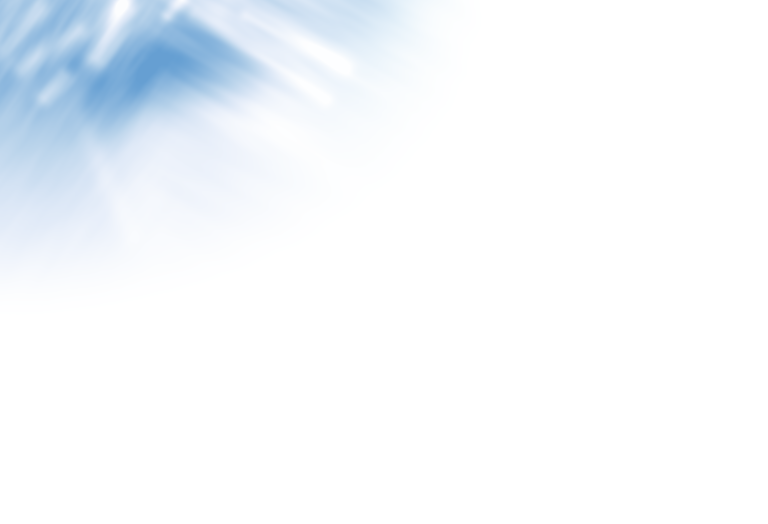
This background is drawn by a Shadertoy shader. Its source:

```glsl
// Soft blue sky glow in the upper left corner, brushed with pale wisps and fading to white.

const vec3 LAVENDER_SHADE = vec3(0.44, 0.31, 0.10);
const vec3 AZURE_SHADE = vec3(0.46, 0.24, 0.09);
const vec3 DEEP_SHADE = vec3(0.48, 0.30, 0.14);

vec2 rotate(vec2 p, float angle) {
    float c = cos(angle), s = sin(angle);
    return vec2(c * p.x + s * p.y, c * p.y - s * p.x);
}

// Random unit gradient for a lattice cell
vec2 gradientAt(vec2 cell) {
    float h = fract(sin(dot(cell, vec2(127.1, 311.7))) * 43758.5);
    return vec2(cos(6.2832 * h), sin(6.2832 * h));
}

float gradientNoise(vec2 p) {
    vec2 i = floor(p), f = fract(p);
    vec2 u = f * f * f * (f * (f * 6.0 - 15.0) + 10.0);
    vec2 e = vec2(0.0, 1.0);
    float low = mix(dot(gradientAt(i), f), dot(gradientAt(i + e.yx), f - e.yx), u.x);
    float high = mix(dot(gradientAt(i + e), f - e), dot(gradientAt(i + e.yy), f - e.yy), u.x);
    return mix(low, high, u.y);
}

// Layered noise stretched along one direction
float brushed(vec2 p, float angle, vec2 scale) {
    vec2 q = rotate(p, angle) * scale;
    float sum = 0.0, amount = 1.0;
    for (int i = 0; i < 3; i++) {
        sum += amount * gradientNoise(q);
        q = q * 1.9 + 7.3;
        amount *= 0.5;
    }
    return sum;
}

// Rotated elliptical glow
float glow(vec2 p, vec2 center, vec2 radius, float angle) {
    vec2 q = rotate(p - center, angle) / radius;
    return exp(-dot(q, q));
}

// Soft stroke between two points
float streak(vec2 p, vec2 a, vec2 b, float width) {
    vec2 ab = b - a;
    float t = clamp(dot(p - a, ab) / dot(ab, ab), 0.0, 1.0);
    vec2 d = (p - a - ab * t) / width;
    return exp(-dot(d, d));
}

// Blue masses and pale clouds
float cloudDepth(vec2 p) {
    float depth = mix(0.45, 0.29, smoothstep(0.0, 0.5, p.x));
    depth += 0.46 * glow(p, vec2(0.0, 0.08), vec2(0.26, 0.16), 0.0);
    depth += 0.64 * glow(p, vec2(0.34, 0.11), vec2(0.18, 0.085), -0.15);
    depth += 0.36 * glow(p, vec2(0.22, 0.18), vec2(0.13, 0.07), -0.5);
    depth += 0.68 * glow(p, vec2(0.73, -0.01), vec2(0.12, 0.10), -0.3);
    depth += 0.10 * glow(p, vec2(0.77, 0.10), vec2(0.13, 0.15), 0.3);
    depth -= 0.20 * glow(p, vec2(0.45, 0.23), vec2(0.19, 0.07), 0.25);
    depth -= 0.18 * glow(p, vec2(0.28, 0.37), vec2(0.07, 0.16), 0.0);
    return depth;
}

// Bright wisps: the left fan rises, the right fan falls
float wispLight(vec2 p) {
    float light = 0.62 * streak(p, vec2(0.235, 0.015), vec2(0.185, 0.11), 0.024);
    light += 0.42 * streak(p, vec2(0.12, 0.145), vec2(0.085, 0.185), 0.018);
    light += 0.30 * streak(p, vec2(0.15, 0.06), vec2(0.04, 0.13), 0.018);
    light += 0.34 * streak(p, vec2(0.07, 0.015), vec2(0.0, 0.085), 0.026);
    light += 0.42 * streak(p, vec2(0.345, 0.0), vec2(0.32, 0.03), 0.014);
    light += 0.28 * streak(p, vec2(0.37, 0.03), vec2(0.62, 0.19), 0.016);
    light += 0.30 * streak(p, vec2(0.43, 0.02), vec2(0.64, 0.115), 0.040);
    light += 0.20 * streak(p, vec2(0.47, 0.03), vec2(0.66, 0.13), 0.014);
    light += 0.11 * streak(p, vec2(0.15, 0.22), vec2(0.25, 0.45), 0.022);
    light += 0.10 * streak(p, vec2(0.50, 0.20), vec2(0.66, 0.35), 0.035);
    return light;
}

void mainImage(out vec4 fragColor, in vec2 fragCoord) {
    // Height units, measured from the upper left corner
    vec2 p = vec2(fragCoord.x, iResolution.y - fragCoord.y) / iResolution.y;
    p.x *= 1.463 * iResolution.y / iResolution.x;

    // Elliptical fade to white
    float radius = length(p / vec2(0.93, 0.61));
    float fade = 1.0 - smoothstep(0.42, 1.02, radius);

    // Directional brush texture
    float rising = brushed(p, -0.95, vec2(6.0, 24.0));
    float falling = brushed(p, 0.52, vec2(3.5, 18.0));
    float brush = mix(rising, falling, smoothstep(0.22, 0.38, p.x));
    float texture_ = brush * mix(0.36, 0.09, smoothstep(0.10, 0.28, p.y));

    float depth = cloudDepth(p) - wispLight(p) + texture_;
    depth = clamp(depth, 0.03, 1.25) * fade;

    // Cool tint varies across the glow and deepens with density
    vec3 paleShade = mix(LAVENDER_SHADE, AZURE_SHADE, smoothstep(0.45, 0.80, p.x));
    vec3 shade = mix(paleShade, DEEP_SHADE, smoothstep(0.1, 0.6, depth));
    fragColor = vec4(1.0 - shade * depth, 1.0);
}
```
